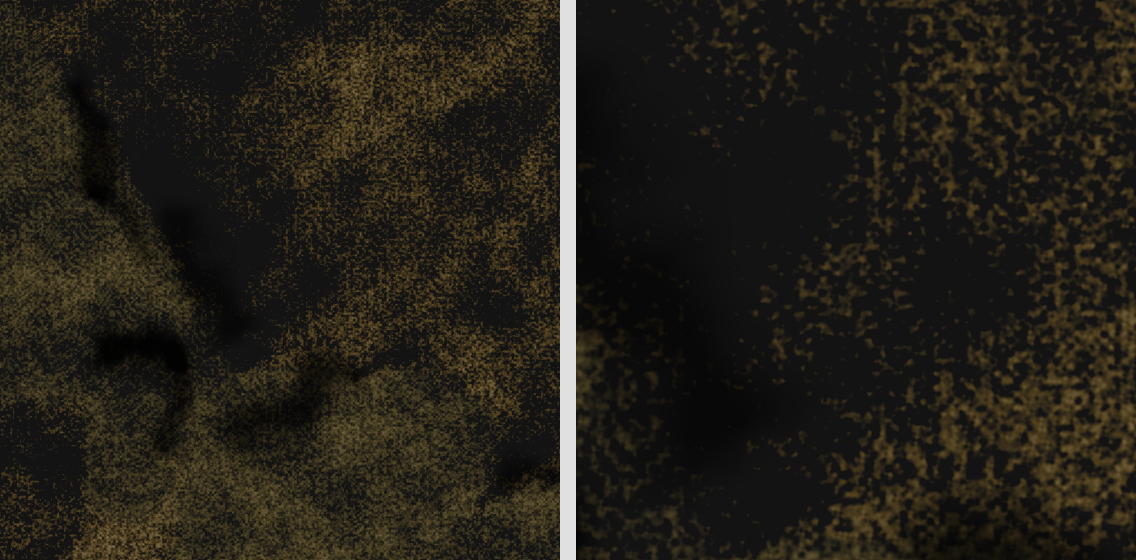
Left: the whole. Right: its middle third, enlarged.
Write a three.js fragment shader that draws this texture.

```glsl
varying vec2 vUv;

const vec3 VOID_COLOR = vec3(0.078, 0.076, 0.078);
const vec3 GOLD = vec3(0.300, 0.238, 0.115);
const vec3 OLIVE = vec3(0.275, 0.238, 0.128);
const vec3 PALE = vec3(0.50, 0.44, 0.30);

float hash(vec2 p) {
  return fract(sin(dot(p, vec2(127.1, 311.7))) * 43758.5453);
}

float noise(vec2 p) {
  vec2 i = floor(p);
  vec2 f = fract(p);
  vec2 u = f * f * (3.0 - 2.0 * f);
  return mix(mix(hash(i), hash(i + vec2(1.0, 0.0)), u.x),
             mix(hash(i + vec2(0.0, 1.0)), hash(i + 1.0), u.x), u.y);
}

mat2 rotation(float angle) {
  float c = cos(angle);
  float s = sin(angle);
  return mat2(c, -s, s, c);
}

float fbm(vec2 p) {
  float sum = 0.0;
  float weight = 0.5;
  for (int i = 0; i < 5; i++) {
    sum += weight * noise(p);
    p = rotation(0.5) * p * 2.03 + 17.3;
    weight *= 0.5;
  }
  return sum / 0.97;
}

// Soft stroke from a to b, 1 on its axis
float stroke(vec2 p, vec2 a, vec2 b, float width) {
  vec2 ab = b - a;
  float t = clamp(dot(p - a, ab) / dot(ab, ab), 0.0, 1.0);
  float d = length(p - a - ab * t) / width;
  return exp(-d * d);
}

float roundBox(vec2 p, vec2 center, vec2 halfSize, float radius) {
  vec2 q = abs(p - center) - halfSize + radius;
  return length(max(q, 0.0)) + min(max(q.x, q.y), 0.0) - radius;
}

// Signed distance to the foreground rocks
float rocks(vec2 p) {
  float slope = (p.x - 0.06 - (0.93 - p.y) * 0.62) * 0.85;
  float d = max(slope, 0.29 - p.y);
  d = min(d, roundBox(p, vec2(0.225, 0.20), vec2(0.075, 0.14), 0.07));
  d = min(d, roundBox(p, vec2(0.49, 0.12), vec2(0.19, 0.22), 0.10));
  d = min(d, roundBox(p, vec2(0.74, 0.12), vec2(0.115, 0.22), 0.08));
  return min(d, roundBox(p, vec2(0.95, 0.02), vec2(0.09, 0.12), 0.07));
}

// Bare areas where grains thin out
float bareness(vec2 p) {
  float b = stroke(p, vec2(0.19, 0.87), vec2(0.30, 0.66), 0.08);
  b += stroke(p, vec2(0.36, 0.56), vec2(0.43, 0.40), 0.07);
  b += 0.7 * stroke(p, vec2(0.45, 0.60), vec2(0.49, 0.70), 0.07);
  b += stroke(p, vec2(0.87, 0.46), vec2(0.96, 0.42), 0.05);
  b += stroke(p, vec2(0.90, 0.23), vec2(0.98, 0.30), 0.06);
  return b + 0.8 * stroke(p, vec2(0.02, 0.24), vec2(0.10, 0.20), 0.07);
}

// Deep creases and cast shadows
float shade(vec2 p) {
  float s = 0.75 * stroke(p, vec2(0.13, 0.84), vec2(0.19, 0.65), 0.024);
  s += 0.5 * stroke(p, vec2(0.19, 0.65), vec2(0.25, 0.53), 0.02);
  s += 0.6 * stroke(p, vec2(0.31, 0.59), vec2(0.39, 0.44), 0.035);
  s += 0.95 * stroke(p, vec2(0.20, 0.39), vec2(0.31, 0.38), 0.03);
  s += 0.6 * stroke(p, vec2(0.31, 0.36), vec2(0.31, 0.20), 0.025);
  s += 0.65 * stroke(p, vec2(0.44, 0.22), vec2(0.54, 0.28), 0.04);
  s += 0.55 * stroke(p, vec2(0.54, 0.33), vec2(0.65, 0.33), 0.025);
  s += 0.6 * stroke(p, vec2(0.90, 0.17), vec2(1.0, 0.16), 0.025);
  return clamp(s, 0.0, 0.92);
}

// Fine speckle from two grain sizes
float speckle(vec2 p) {
  return 0.65 * noise(p * 250.0) + 0.35 * noise(rotation(0.6) * p * 430.0);
}

void main() {
  vec2 warp = vec2(fbm(vUv * 9.0), fbm(vUv * 9.0 + 31.7)) - 0.5;
  vec2 p = vUv + warp * 0.11;
  float rock = 1.0 - smoothstep(-0.012, 0.014, rocks(p));

  // Diagonal gold drifts on the far wall
  vec2 along = rotation(0.72) * p;
  float drift = fbm(along * vec2(4.0, 10.0)) - 0.5;
  float patches = fbm(vUv * 22.0 + 5.0) - 0.5;
  float wallLift = 0.27 + 2.6 * drift + 1.5 * patches - 0.9 * bareness(p);

  // Denser mottled rock faces with thin cracks
  float mottle = fbm(p * 8.0 + 11.0) - 0.5;
  float crack = 1.0 - smoothstep(0.0, 0.035, abs(fbm(along * vec2(6.0, 9.0) + 3.0) - 0.5));
  float rockLift = 0.55 + 1.6 * mottle + 0.9 * patches - 0.28 * crack;

  float grain = speckle(vUv) - 0.5;
  float amount = mix(wallLift + 2.8 * grain, rockLift + 2.0 * grain, rock);
  amount = max(amount, 0.0);

  vec3 tint = mix(GOLD, OLIVE, rock);
  vec3 color = mix(VOID_COLOR, tint, min(amount, 1.0));
  color = mix(color, PALE, clamp((amount - 1.0) * 0.8, 0.0, 1.0));
  color *= 1.0 - shade(p);
  gl_FragColor = vec4(color, 1.0);
}
```
